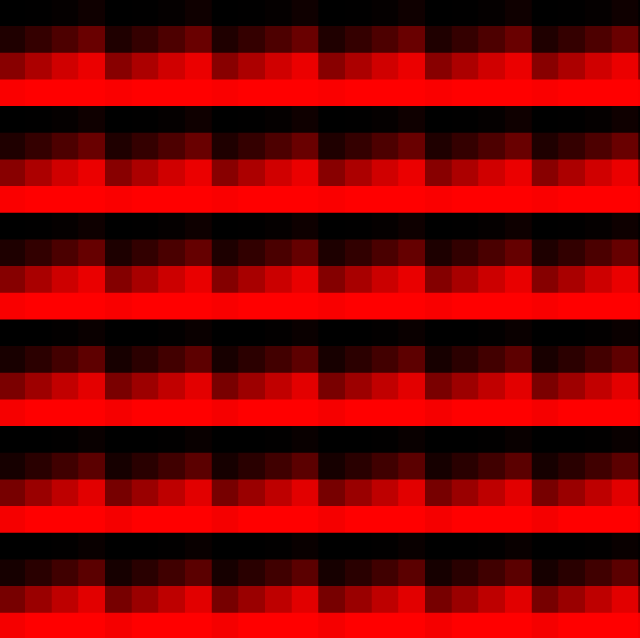
This pattern is drawn by a Shadertoy shader. Its source:

```glsl
// Six by six tiles, each a 4 x 4 grid of red steps running from black to full red.
// Each cell's reading-order index looks up a tone ramp; upper tiles sit half a
// step further along it. Cell edges are smoothed by a small box filter.

const float TILES_ACROSS = 6.0;
const float CELLS = 4.0;                       // cells per tile side
const vec2  TILE_OFFSET = vec2(0.0156, 0.0055); // in tiles, from upper left
const float TOP_SHIFT = 0.5;                   // ramp steps added to upper tiles
const float FADE_START = 1.2;                  // tile rows, counted from the top
const float FADE_END = 3.6;
const float SIDE_SHIFT = 0.25;                 // extra steps at the sides mid-fade
const int   SAMPLES = 4;                       // filter samples per side

const float RAMP[16] = float[16](
    0.0,   0.0,   0.008, 0.035,
    0.085, 0.16,  0.25,  0.355,
    0.465, 0.605, 0.745, 0.885,
    0.96,  1.0,   1.0,   1.0);

// Tone between neighbouring ramp steps
float rampTone(float position) {
    float p = clamp(position, 0.0, 15.0);
    int lower = int(p);
    return mix(RAMP[lower], RAMP[min(lower + 1, 15)], fract(p));
}

// Variation between tiles: brighter rows above, slightly brighter sides mid-fade
float tileShift(vec2 tile) {
    float fade = 1.0 - smoothstep(FADE_START, FADE_END, tile.y);
    float halfSpan = 0.5 * (TILES_ACROSS - 1.0);
    float side = (tile.x - halfSpan) / halfSpan;
    return TOP_SHIFT * fade + SIDE_SHIFT * fade * (1.0 - fade) * side * side;
}

float stepPattern(vec2 tilePos) {
    vec2 tile = floor(tilePos);
    vec2 cell = floor(fract(tilePos) * CELLS);
    return rampTone(cell.y * CELLS + cell.x + tileShift(tile));
}

void mainImage(out vec4 fragColor, in vec2 fragCoord) {
    float tilesPerPixel = TILES_ACROSS / iResolution.x;
    vec2 fromTopLeft = vec2(fragCoord.x, iResolution.y - fragCoord.y);

    // Average over the pixel area to soften cell edges
    float red = 0.0;
    for (int j = 0; j < SAMPLES; j++) {
        for (int i = 0; i < SAMPLES; i++) {
            vec2 jitter = (vec2(i, j) + 0.5) / float(SAMPLES) - 0.5;
            red += stepPattern((fromTopLeft + jitter) * tilesPerPixel + TILE_OFFSET);
        }
    }
    red /= float(SAMPLES * SAMPLES);

    fragColor = vec4(red, 0.0, 0.0, 1.0);
}
```
